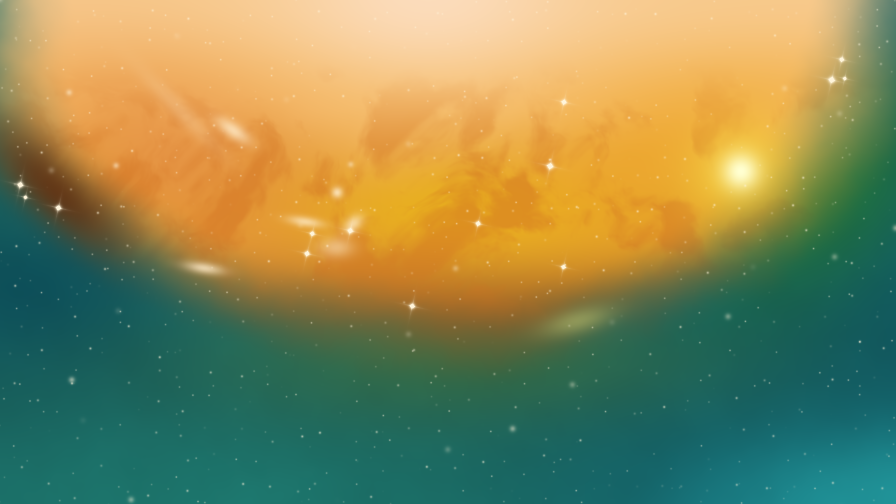
Write a Shadertoy shader that draws this background.

```glsl
float hash(vec2 p) {
    vec3 q = fract(vec3(p.xyx) * 0.1031);
    q += dot(q, q.yzx + 33.33);
    return fract((q.x + q.y) * q.z);
}

vec2 hash2(vec2 p) {
    return vec2(hash(p), hash(p + 37.2));
}

float noise(vec2 p) {
    vec2 i = floor(p), f = fract(p);
    f = f * f * (3.0 - 2.0 * f);
    return mix(mix(hash(i), hash(i + vec2(1, 0)), f.x),
               mix(hash(i + vec2(0, 1)), hash(i + vec2(1, 1)), f.x), f.y);
}

float fbm(vec2 p) {
    float sum = 0.0, amplitude = 0.5;
    for (int i = 0; i < 5; i++) {
        sum += amplitude * noise(p);
        p = mat2(1.6, 1.2, -1.2, 1.6) * p + 7.3;
        amplitude *= 0.5;
    }
    return sum;
}

// Soft elliptical spot, rotated by angle
float glow(vec2 p, vec2 center, vec2 radius, float angle) {
    vec2 d = p - center;
    float c = cos(angle), s = sin(angle);
    d = vec2(c * d.x + s * d.y, c * d.y - s * d.x) / radius;
    return exp(-dot(d, d));
}

// Four-pointed star with a round core
float sparkle(vec2 d, float size) {
    d = mat2(0.97, 0.22, -0.22, 0.97) * d / size;
    vec2 a = abs(d);
    float rays = exp(-a.x * 16.0 - a.y * 3.5) + exp(-a.y * 16.0 - a.x * 3.5);
    return 0.8 * rays + exp(-dot(d, d) * 40.0);
}

float sparkleCluster(vec2 p, vec2 center, vec2 spread, int count, float seed) {
    float light = 0.0;
    for (int i = 0; i < count; i++) {
        vec2 key = vec2(float(i) * 3.7, seed);
        vec2 offset = (2.0 * hash2(key) - 1.0) * spread;
        light += sparkle(p - center - offset, mix(0.022, 0.04, hash(key + 5.1)));
    }
    return light;
}

// One jittered speck in some of the grid cells
float dust(vec2 p, float cells, float density, float radius) {
    vec2 id = floor(p * cells);
    vec2 spot = (id + 0.2 + 0.6 * hash2(id)) / cells;
    float lit = step(hash(id + 71.0), density) * hash(id + 19.0);
    vec2 d = (p - spot) / radius;
    return lit * exp(-dot(d, d));
}

vec3 deepSpace(vec2 p, float cloud) {
    vec3 teal = mix(vec3(0.10, 0.40, 0.38), vec3(0.06, 0.35, 0.39), smoothstep(0.8, 1.5, p.x));
    vec3 color = mix(teal, vec3(0.05, 0.31, 0.35), glow(p, vec2(0.05, 0.42), vec2(0.3, 0.16), 0.0));
    color = mix(color, vec3(0.11, 0.46, 0.42), 0.7 * glow(p, vec2(0.4, 0.0), vec2(0.6, 0.14), 0.0));
    color = mix(color, vec3(0.12, 0.55, 0.57), glow(p, vec2(1.75, 0.0), vec2(0.45, 0.17), 0.1));
    color = mix(color, vec3(0.22, 0.41, 0.25), 0.85 * glow(p, vec2(0.92, 0.29), vec2(0.5, 0.13), 0.0));
    color = mix(color, vec3(0.13, 0.44, 0.22), 0.9 * glow(p, vec2(1.64, 0.62), vec2(0.3, 0.17), 0.8));
    return color * (0.9 + 0.2 * cloud);
}

vec3 nebula(vec2 p, float cloud) {
    vec3 color = mix(vec3(0.62, 0.38, 0.14), vec3(0.88, 0.60, 0.17), smoothstep(0.34, 0.56, p.y));
    color = mix(color, vec3(0.96, 0.73, 0.39), smoothstep(0.58, 0.80, p.y + 0.12 * (cloud - 0.5)));
    color = mix(color, vec3(0.97, 0.79, 0.55), smoothstep(0.78, 1.0, p.y));
    color = mix(color, vec3(0.90, 0.56, 0.28), 0.7 * glow(p, vec2(0.36, 0.68), vec2(0.32, 0.19), -0.4));
    color = mix(color, vec3(0.92, 0.72, 0.10), 0.8 * glow(p, vec2(0.93, 0.58), vec2(0.32, 0.10), 0.0));
    color = mix(color, vec3(0.93, 0.65, 0.16), 0.7 * glow(p, vec2(1.32, 0.70), vec2(0.3, 0.14), 0.3));
    color = mix(color, vec3(0.99, 0.88, 0.78), 0.8 * glow(p, vec2(0.85, 1.02), vec2(0.28, 0.18), 0.0));
    // Mottled warm clouds across the middle band
    float band = smoothstep(0.32, 0.5, p.y) * (1.0 - smoothstep(0.65, 0.9, p.y));
    float mottle = smoothstep(0.45, 0.68, fbm(p * 9.0 + cloud * 2.0));
    return mix(color, vec3(0.82, 0.44, 0.13), 0.5 * band * mottle);
}

void mainImage(out vec4 fragColor, in vec2 fragCoord) {
    vec2 p = fragCoord / iResolution.y;
    p.x *= 1.7778 * iResolution.y / iResolution.x;
    float cloud = fbm(p * 4.0 + 2.0);

    // Bowl of warm gas over deep space
    float bowl = length((p - vec2(0.868, 1.0)) / vec2(0.903, 0.683));
    float cover = 1.0 - smoothstep(0.82, 1.14, bowl + 0.12 * (cloud - 0.5));
    vec3 color = mix(deepSpace(p, cloud), nebula(p, cloud), cover);
    color = mix(color, vec3(0.38, 0.16, 0.04), 0.8 * glow(p, vec2(0.11, 0.62), vec2(0.16, 0.06), -0.75));

    // Pale wisps
    vec3 cream = vec3(1.0, 0.93, 0.80);
    float wisps = 0.75 * glow(p, vec2(0.463, 0.741), vec2(0.038, 0.015), -0.6);
    wisps += 0.75 * glow(p, vec2(0.405, 0.468), vec2(0.038, 0.011), -0.15);
    wisps += 0.5 * glow(p, vec2(0.667, 0.509), vec2(0.035, 0.020), 0.0);
    wisps += 0.7 * glow(p, vec2(0.606, 0.560), vec2(0.035, 0.010), -0.15);
    wisps += 0.7 * glow(p, vec2(0.701, 0.556), vec2(0.022, 0.014), 0.7);
    wisps += 0.8 * glow(p, vec2(0.669, 0.618), vec2(0.011), 0.0);
    wisps += 0.25 * glow(p, vec2(0.359, 0.780), vec2(0.11, 0.018), -0.8);
    color = mix(color, cream, min(wisps, 0.9));
    color = mix(color, vec3(0.66, 0.69, 0.40), 0.65 * glow(p, vec2(1.146, 0.363), vec2(0.07, 0.024), 0.25));

    // Bright sun
    vec2 sun = vec2(1.47, 0.66);
    color = mix(color, vec3(0.96, 0.84, 0.25), 0.75 * glow(p, sun, vec2(0.11, 0.09), 0.5));
    color = mix(color, vec3(1.0, 1.0, 0.82), glow(p, sun, vec2(0.036), 0.0));

    // Star dust and sparkles
    float light = 0.6 * dust(p, 18.0, 0.5, 0.0024) + 0.5 * dust(p + 3.1, 34.0, 0.3, 0.0018);
    light += 0.55 * dust(p + 8.7, 9.0, 0.25, 0.006);
    light += sparkleCluster(p, vec2(0.07, 0.59), vec2(0.06, 0.05), 3, 2.0);
    light += sparkleCluster(p, vec2(1.63, 0.89), vec2(0.07, 0.05), 3, 9.0);
    light += sparkleCluster(p, vec2(0.80, 0.59), vec2(0.42, 0.22), 8, 5.0);
    color = mix(color, vec3(1.0, 0.96, 0.86), clamp(light, 0.0, 1.0));

    fragColor = vec4(color, 1.0);
}
```
